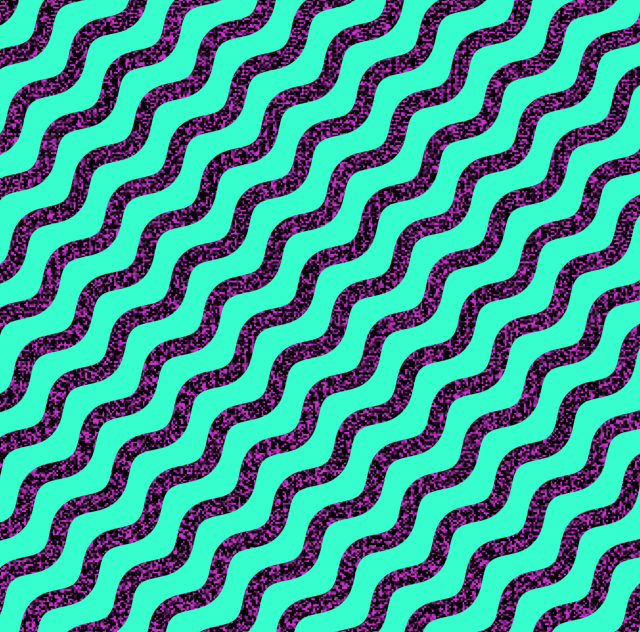
A Shadertoy shader for this pattern:

```glsl
const float TAU = 6.2831853;

const vec3 MINT = vec3(0.21, 0.995, 0.80);
const vec3 INK = vec3(0.025, 0.01, 0.03);
const vec3 PURPLE = vec3(0.80, 0.22, 0.80);

// Lengths are fractions of the canvas height
const float SPACING = 0.0733;
const float WAVELENGTH = 0.139;
const float AMPLITUDE = 0.0136;
const float HALF_WIDTH = 0.0141;
const vec2 WAVE_ORIGIN = vec2(-0.0811, 0.7365);
const float GRAIN_CELLS = 330.0;

float hash(vec2 cell) {
    return fract(sin(dot(cell, vec2(127.1, 311.7))) * 43758.5453);
}

float valueNoise(vec2 p) {
    vec2 cell = floor(p);
    vec2 f = fract(p);
    f = f * f * (3.0 - 2.0 * f);
    float low = mix(hash(cell), hash(cell + vec2(1, 0)), f.x);
    float high = mix(hash(cell + vec2(0, 1)), hash(cell + vec2(1, 1)), f.x);
    return mix(low, high, f.y);
}

// x runs along the rising diagonal, y down across the bands
vec2 toDiagonal(vec2 p) {
    vec2 q = vec2(p.x, 1.0 - p.y);
    return vec2(q.x - q.y, q.x + q.y) * sqrt(0.5);
}

// Signed distance to the nearest stroked wave, corrected for its slope
float waveDistance(vec2 p, float wavelength, float amplitude, float spacing, float halfWidth) {
    float k = TAU / wavelength;
    float offset = p.y + amplitude * cos(k * p.x);
    float nearest = (fract(offset / spacing + 0.5) - 0.5) * spacing;
    float slope = amplitude * k * sin(k * p.x);
    return abs(nearest) / sqrt(1.0 + slope * slope) - halfWidth;
}

vec3 grain(vec2 p, float cells) {
    float speck = smoothstep(0.25, 0.95, valueNoise(p * cells));
    return mix(INK, PURPLE, speck);
}

void mainImage(out vec4 fragColor, in vec2 fragCoord) {
    vec2 p = fragCoord / iResolution.y;
    float edge = 0.8 / iResolution.y;

    // Speckled bands over a flat ground
    vec2 diagonal = toDiagonal(p) - WAVE_ORIGIN;
    float d = waveDistance(diagonal, WAVELENGTH, AMPLITUDE, SPACING, HALF_WIDTH);
    float band = 1.0 - smoothstep(-edge, edge, d);

    fragColor = vec4(mix(MINT, grain(p, GRAIN_CELLS), band), 1.0);
}
```
